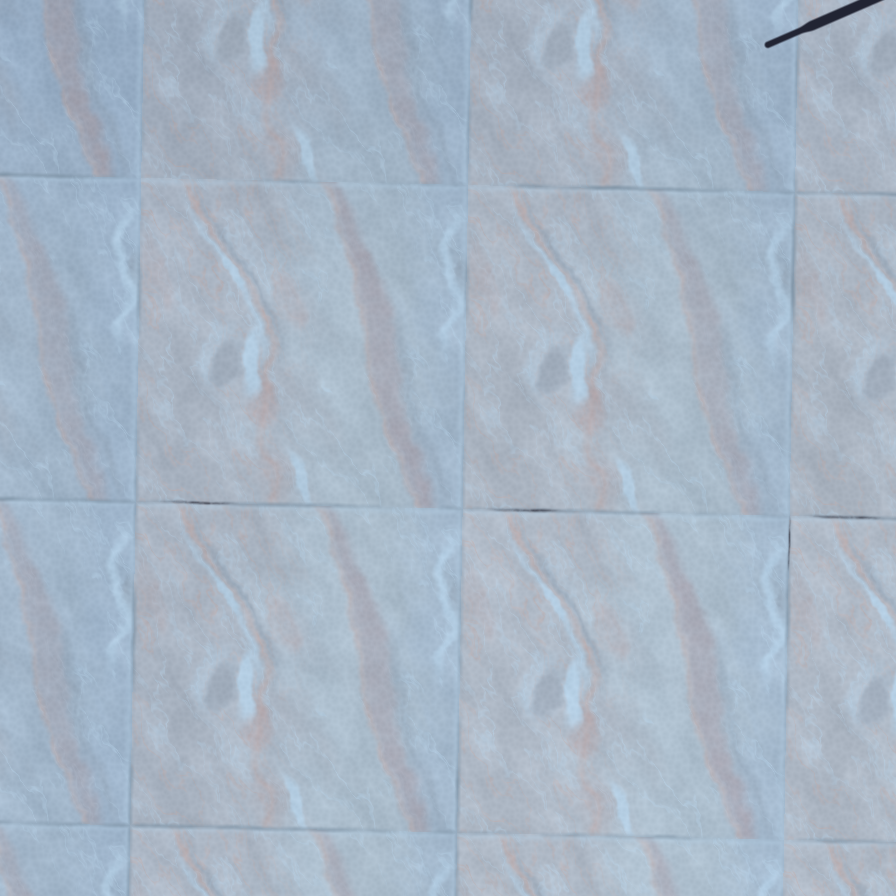
This texture is drawn by a Shadertoy shader. Its source:

```glsl
// Pale blue marble floor tiles with soft pink veins, worn joints and a dark twig in the corner.

// Layout, in canvas units; rows count downwards
const vec2 TILE = vec2(0.365, 0.3615);
const vec2 CORNER = vec2(0.161, 0.805);
const vec2 SKEW = vec2(0.017, 0.022);
const vec2 CRACK_JOINT = vec2(2.0, 1.0);
const float JOINT_HALF = 0.0022;
const float GRAIN = 0.036;

const vec3 BASE = vec3(0.660, 0.728, 0.785);
const vec3 COOL = vec3(0.590, 0.685, 0.790);
const vec3 WARM = vec3(0.685, 0.705, 0.750);
const vec3 PINK = vec3(0.640, 0.630, 0.675);
const vec3 ORANGE = vec3(0.735, 0.660, 0.655);
const vec3 WHITE = vec3(0.700, 0.805, 0.890);
const vec3 GREY = vec3(0.560, 0.620, 0.685);
const vec3 JOINT = vec3(0.480, 0.560, 0.630);
const vec3 DARK = vec3(0.250, 0.260, 0.310);
const vec3 TWIG = vec3(0.130, 0.140, 0.200);

vec2 hash2(vec2 p) {
    return fract(sin(vec2(dot(p, vec2(127.1, 311.7)), dot(p, vec2(269.5, 183.3)))) * 43758.5);
}

// Distance to the nearest cell point
float cellular(vec2 p) {
    float best = 9.0;
    for (int k = 0; k < 9; k++) {
        vec2 cell = floor(p) + vec2(k % 3, k / 3) - 1.0;
        best = min(best, length(cell + hash2(cell) - p));
    }
    return best;
}

// Layered sines, about -1 to 1
float waves(vec2 p) {
    float sum = 0.0, amp = 0.5;
    for (int i = 0; i < 5; i++) {
        sum += amp * sin(p.x + 1.7 * sin(p.y)) * cos(p.y * 0.8 + 1.3 * sin(p.x * 0.7));
        p = mat2(1.5, 1.1, -1.1, 1.5) * p + 2.3;
        amp *= 0.6;
    }
    return sum;
}

float line(float d, float halfWidth, float soft) {
    return 1.0 - smoothstep(halfWidth - soft, halfWidth + soft, abs(d));
}

float span(float x, float a, float b, float soft) {
    return smoothstep(a - soft, a + soft, x) * (1.0 - smoothstep(b - soft, b + soft, x));
}

// Soft leaning ellipse
float blob(vec2 f, vec2 centre, vec2 radius, float lean) {
    vec2 q = f - centre;
    q.x -= lean * q.y;
    return 1.0 - smoothstep(0.6, 1.3, length(q / radius));
}

// Marble print shared by all tiles; f runs right and down from 0 to 1
vec3 marble(vec3 col, vec2 f, float strength) {
    vec2 w = f + 0.022 * vec2(waves(f * 15.0), waves(f.yx * 13.0 + 4.0));
    vec2 flow = vec2(w.x - 0.45 * w.y, w.y);
    float cloud = waves(flow * vec2(13.0, 5.0));
    float patchy = 0.8 + 0.5 * waves(f * 24.0 + 7.0);
    col = mix(col, WARM, 0.60 * (1.0 - smoothstep(0.25, 0.7, f.x + 0.2 * cloud)));
    col = mix(col, COOL, 0.45 * smoothstep(0.75, 1.0, f.x + 0.15 * cloud));
    col += 0.030 * cloud + 0.045 * (0.45 - cellular(flow * vec2(11.0, 6.0)));

    // Wisps along the flow
    float wisp = waves(flow * vec2(18.0, 7.0) + 3.0);
    col = mix(col, WHITE, 0.40 * patchy * line(wisp - 0.25, 0.05, 0.06));
    col = mix(col, ORANGE, 0.45 * patchy * line(wisp + 0.2, 0.05, 0.07) * (1.0 - smoothstep(0.3, 0.6, f.x)));

    // Broad diagonal band with a broken orange rim
    float band = w.x - (0.58 + 0.32 * f.y + 0.02 * sin(6.283 * f.y));
    float width = 0.018 + 0.026 * sin(3.1416 * f.y);
    col = mix(col, PINK, 0.70 * strength * (0.5 + 0.5 * patchy) * line(band - 0.005, width, 0.022));
    col = mix(col, ORANGE, 0.55 * patchy * line(band + width, 0.008, 0.013));
    col = mix(col, GREY, 0.45 * line(band - 0.065, 0.012, 0.020) * span(f.y, 0.4, 1.0, 0.1));

    // Branching vein and pink stains on the left
    float vein = w.x - (0.09 + 0.33 * smoothstep(-0.15, 0.55, f.y) - 0.04 * span(f.y, 0.6, 0.85, 0.08));
    col = mix(col, ORANGE, 0.55 * patchy * line(vein, 0.010, 0.013));
    col = mix(col, GREY, 0.50 * line(vein - 0.022, 0.010, 0.012) * span(f.y, 0.1, 0.5, 0.1));
    col = mix(col, WHITE, 0.60 * line(vein + 0.03, 0.012, 0.012) * span(f.y, 0.1, 0.55, 0.1));
    float stains = blob(w, vec2(0.38, 0.69), vec2(0.045, 0.09), 0.1)
        + 0.7 * blob(w, vec2(0.46, 0.37), vec2(0.04, 0.08), 0.3)
        + 0.7 * blob(w, vec2(0.06, 0.29), vec2(0.03, 0.11), 0.4)
        + 0.6 * blob(w, vec2(0.42, 0.92), vec2(0.06, 0.09), 0.2);
    col = mix(col, mix(PINK, ORANGE, 0.5), 0.60 * patchy * min(stains, 1.0));

    // Pebble with a pale halo, flakes and the wavy right border
    float halo = blob(w, vec2(0.25, 0.55), vec2(0.065, 0.12), -0.15);
    float flakes = blob(w, vec2(0.345, 0.56), vec2(0.03, 0.11), -0.05)
        + 0.8 * blob(w, vec2(0.28, 0.28), vec2(0.022, 0.05), 0.5)
        + 0.9 * blob(w, vec2(0.50, 0.92), vec2(0.02, 0.08), 0.35);
    col = mix(col, WHITE, 0.50 * patchy * halo);
    col = mix(col, mix(GREY, WARM, 0.4), 0.80 * blob(w, vec2(0.265, 0.57), vec2(0.043, 0.08), -0.15));
    col = mix(col, WHITE, 0.90 * min(flakes, 1.0));
    col = mix(col, GREY, 0.60 * blob(w, vec2(0.99, 0.30), vec2(0.03, 0.08), 0.0));
    return mix(col, WHITE, 0.75 * line(w.x - 0.95 - 0.02 * sin(f.y * 22.0), 0.014, 0.012) * span(f.y, 0.1, 0.5, 0.06));
}

void mainImage(out vec4 fragColor, in vec2 fragCoord) {
    vec2 p = fragCoord / iResolution.xy;
    vec2 grid = vec2(p.x - CORNER.x - SKEW.x * (p.y - 1.0), CORNER.y - SKEW.y * p.x - p.y) / TILE;
    vec2 f = fract(grid), rnd = hash2(floor(grid) + 5.0);

    // Cool dim light from the left and top, then grain
    float shade = 0.6 * (1.0 - smoothstep(0.0, 0.45, p.x)) + 0.6 * smoothstep(0.6, 1.0, p.y);
    vec3 col = marble(mix(BASE, COOL, 0.7 * shade), f, 0.8 + 0.4 * rnd.x);
    col *= 1.015 - 0.035 * shade + 0.025 * (rnd.y - 0.5) + 0.02 * waves(p * 9.0);
    col += GRAIN * (cellular(p * 150.0) - 0.5) + 0.4 * GRAIN * waves(p * 70.0);

    // Thin joints with pale lips and broken dirt; x = vertical, y = horizontal
    vec2 nearest = round(grid);
    vec2 d = (grid - nearest) * TILE + 0.0010 * waves(p * 45.0);
    float dirt = clamp(0.30 + 0.6 * waves(p * 19.0), 0.05, 0.8);
    col = mix(col, WHITE, 0.35 * max(line(d.x + 0.003, 0.003, 0.004), line(d.y - 0.003, 0.003, 0.004)));
    col = mix(col, JOINT, dirt * max(line(d.x, JOINT_HALF, 0.0024), line(d.y, JOINT_HALF, 0.0024)));
    vec2 onCrack = step(abs(nearest - CRACK_JOINT), vec2(0.5));
    float crack = line(d.y, 0.0012, 0.0018) * span(f.x, 0.1, 0.28, 0.06) * onCrack.y * step(0.0, grid.x);
    crack = max(crack, line(d.x, 0.0008, 0.0014) * span(grid.y, 1.01, 1.16, 0.02) * onCrack.x);
    col = mix(col, DARK, crack * clamp(0.55 + 0.7 * waves(p * 80.0), 0.2, 0.9));

    // Twig, thicker towards the corner
    vec2 q = p - vec2(0.857, 0.950), along = vec2(0.143, 0.062);
    float h = clamp(dot(q, along) / dot(along, along), 0.0, 1.0);
    col = mix(col, TWIG, line(length(q - along * h), 0.0035 + 0.002 * smoothstep(0.25, 0.35, h), 0.0015));
    fragColor = vec4(clamp(col, 0.0, 1.0), 1.0);
}
```
